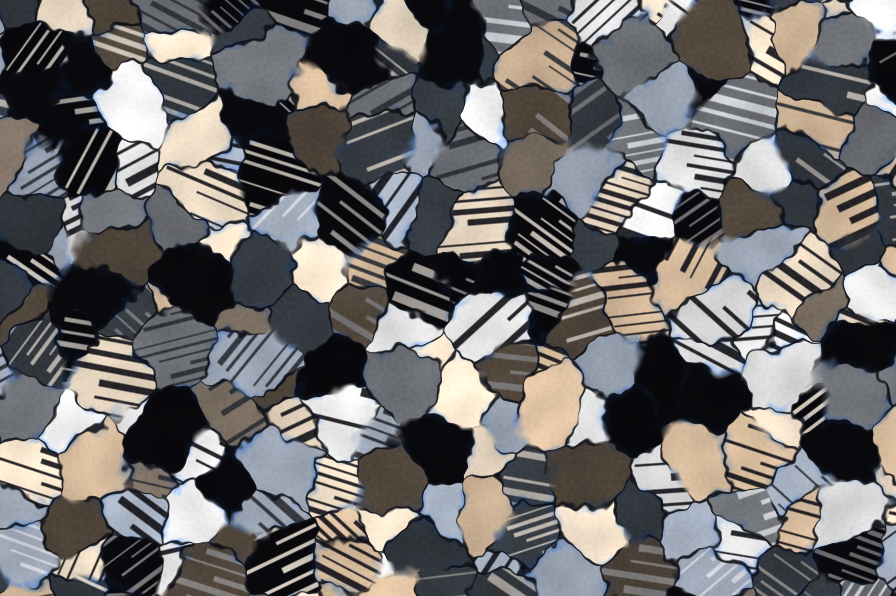
Reproduce this texture procedurally as a Shadertoy shader.

```glsl
// Thin section of twinned feldspar rock under crossed polarisers.
// A weighted Voronoi mosaic with wobbly outlines gives the grains; each one
// gets an interference tint and, often, parallel twin lamellae.

float hash(vec2 p) {
    vec3 q = fract(p.xyx * 0.1031);
    q += dot(q, q.yzx + 33.33);
    return fract((q.x + q.y) * q.z);
}

vec2 hash2(vec2 p) {
    return vec2(hash(p + 17.3), hash(p + 71.9));
}

float gradientNoise(vec2 p) {
    vec2 i = floor(p), f = fract(p);
    vec2 u = f * f * f * (f * (f * 6.0 - 15.0) + 10.0);
    vec4 corner;
    for (int k = 0; k < 4; k++) {
        vec2 o = vec2(k & 1, k >> 1);
        float a = 6.2832 * hash(i + o + 5.7);
        corner[k] = dot(vec2(cos(a), sin(a)), f - o);
    }
    return mix(mix(corner.x, corner.y, u.x), mix(corner.z, corner.w, u.x), u.y);
}

vec2 grainCentre(vec2 id) {
    return id + 0.04 + 0.92 * hash2(id);
}

// Squared distance less a random weight: large weights make large grains
float grainPower(vec2 p, vec2 id) {
    vec2 d = p - grainCentre(id);
    return dot(d, d) - 0.55 * hash(id + 41.1);
}

vec3 grainTint(vec2 id) {
    float h = hash(id + 3.3);
    vec3 tint = vec3(0.035, 0.035, 0.05);                  // extinct
    if (h > 0.16) tint = vec3(0.20, 0.22, 0.245);          // dark grey
    if (h > 0.29) tint = vec3(0.31, 0.27, 0.23);           // brown
    if (h > 0.36) tint = vec3(0.43, 0.44, 0.46);           // mid grey
    if (h > 0.45) tint = vec3(0.50, 0.45, 0.40);           // taupe
    if (h > 0.50) tint = vec3(0.63, 0.67, 0.73);           // blue grey
    if (h > 0.63) tint = vec3(0.86, 0.75, 0.63);           // tan
    if (h > 0.74) tint = vec3(0.96, 0.89, 0.80);           // cream
    if (h > 0.87) tint = vec3(0.92, 0.92, 0.92);           // white
    return tint * mix(0.9, 1.08, hash(id + 8.8));
}

// Coverage of parallel bands of uneven width, some of them missing
float lamellae(vec2 p, vec2 id, float px) {
    float h = hash(id + 23.7);
    float angle = h < 0.6 ? mix(-0.75, -0.1, h / 0.6) : mix(0.0, 1.2, (h - 0.6) / 0.4);
    vec2 along = vec2(cos(angle), sin(angle));
    float freq = mix(3.0, 6.0, hash(id + 29.2));
    float s = dot(p, vec2(-along.y, along.x)) * freq;
    float r = hash(vec2(floor(s), 7.0) + id * 3.0);
    float halfWidth = mix(0.08, 0.3, r * r);
    float band = smoothstep(px, -px, (abs(fract(s) - 0.5) - halfWidth) / freq);
    // Some bands wedge out inside the grain
    float t = dot(p - grainCentre(id), along) + 1.6 * hash(vec2(r, h) * 90.0) - 0.3;
    return band * step(0.15, r) * smoothstep(-px, px, t);
}

vec3 grainColour(vec2 p, vec2 id, float px) {
    vec3 tint = grainTint(id);
    float pick = hash(id + 13.9);
    vec3 twin = vec3(0.08, 0.08, 0.10);
    if (tint.g < 0.35) twin = mix(vec3(0.42, 0.42, 0.43), vec3(0.88, 0.84, 0.79), pick);
    else if (tint.g < 0.7) twin = pick < 0.6 ? vec3(0.17, 0.18, 0.20) : vec3(0.83, 0.84, 0.86);
    float twinned = step(hash(id + 53.1), 0.48);
    vec3 col = mix(tint, twin, 0.92 * twinned * lamellae(p, id, px));
    // Uneven extinction and fine surface dust
    col *= 1.0 + 0.13 * gradientNoise(p * 1.4 + id);
    return col + 0.035 * gradientNoise(p * 13.0) * smoothstep(0.0, 0.3, tint.g);
}

void mainImage(out vec4 fragColor, in vec2 fragCoord) {
    float cells = 11.5;
    float px = cells / iResolution.y;
    vec2 p = fragCoord * px + 20.0;

    // Wobbly grain outlines
    vec2 q = p + 0.26 * vec2(gradientNoise(p * 1.7), gradientNoise(p * 1.7 + 37.0));
    q += 0.09 * vec2(gradientNoise(p * 5.0 + 11.0), gradientNoise(p * 5.0 + 59.0));

    // Owning grain
    vec2 base = floor(q), own = base;
    float best = 1e5;
    for (int k = 0; k < 25; k++) {
        vec2 id = base + vec2(k % 5 - 2, k / 5 - 2);
        float w = grainPower(q, id);
        if (w < best) { best = w; own = id; }
    }

    // Distance to the nearest contact and the grain beyond it
    vec2 other = own;
    float edge = 1e5;
    for (int k = 0; k < 25; k++) {
        vec2 id = base + vec2(k % 5 - 2, k / 5 - 2);
        if (id == own) continue;
        float gap = length(grainCentre(id) - grainCentre(own));
        float d = (grainPower(q, id) - best) / (2.0 * max(gap, 0.05));
        if (d < edge) { edge = d; other = id; }
    }

    // Mostly crisp contacts, a few inclined and blurred
    float patchy = gradientNoise(p * 1.1 + 83.0);
    float blur = px + 0.12 * smoothstep(0.15, 0.45, patchy);
    vec3 col = mix(grainColour(p, other, px), grainColour(p, own, px),
                   smoothstep(-blur, blur, edge));

    // Bluish fringe, then the dark grain boundary
    float fringe = smoothstep(0.13, 0.03, edge) * smoothstep(-0.05, 0.35, gradientNoise(p * 1.9 + 7.0));
    col = mix(col, col * vec3(0.62, 0.76, 0.95) + vec3(0.02, 0.05, 0.10), 0.75 * fringe);
    float rim = 0.025 + 0.03 * gradientNoise(p * 2.3 + 31.0);
    float boundary = smoothstep(rim + px, rim - px, edge) * smoothstep(0.4, 0.1, patchy);
    col = mix(col, vec3(0.04, 0.05, 0.08), 0.88 * boundary);

    fragColor = vec4(clamp(col, 0.0, 1.0), 1.0);
}
```
